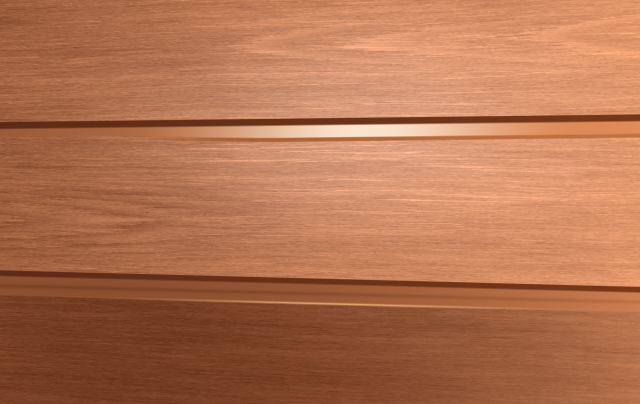
Give the GLSL for this texture, as a WebGL 1 fragment shader.

```glsl
precision highp float;
// Three varnished wood boards, split by two dark grooves with bevelled ledges.
// A fanned board coordinate places the seams; cellular fibres, layered sines
// and nested arches make the grain, under a soft light from the upper right.
uniform vec2 u_resolution;

float hash(vec2 p) {
  return fract(sin(dot(p, vec2(127.1, 311.7))) * 4375.85);
}

float bell(float x, float width) {
  return exp(-x * x / (width * width));
}

// Cellular fibres: one light or dark dash per cell, rows shifted at random
float fibres(vec2 p, vec2 cell) {
  vec2 q = p / cell;
  float row = floor(q.y);
  q.x += 17.0 * hash(vec2(row, 3.7));
  vec2 id = vec2(floor(q.x), row);
  vec2 f = fract(q) - 0.5;
  float across = abs(f.y - 0.3 * (hash(id + 5.3) - 0.5));
  float along = 1.0 - smoothstep(0.3, 0.5, abs(f.x));
  return (2.0 * hash(id) - 1.0) * along * (1.0 - smoothstep(0.1, 0.35, across));
}

// Layered sines, drawn out along the board
float waves(vec2 p) {
  float sum = 0.0;
  float amp = 0.5;
  for (int i = 0; i < 4; i++) {
    sum += amp * sin(p.x * 2.3 + p.y * 19.0 + 1.7 * sin(p.x * 3.1 - p.y * 7.0));
    p = p * 1.8 + vec2(1.3, 0.7);
    amp *= 0.6;
  }
  return sum;
}

// Nested arches with their tips lying on the axis of a board
float arches(float x, float off, float wobble, float spread) {
  float phase = (x - 0.9 * sqrt(off * off + 0.0004) - 8.0 * off * off) / 0.225;
  float ring = 0.5 + 0.5 * cos(6.2832 * (phase + wobble));
  return ring * ring * ring * bell(off, spread);
}

void main() {
  vec2 uv = gl_FragCoord.xy / u_resolution;
  float px = 1.0 / u_resolution.y;
  float x = uv.x;

  // Boards fan out to the right; whole values of n are the seams
  float boardHeight = 0.367 + 0.06 * x;
  float n = (uv.y - 0.329 + 0.041 * x) / boardHeight;
  float board = floor(n);
  float seam = floor(n + 0.5);
  float below = (seam - n) * boardHeight;
  float isTop = step(0.5, board);
  float isLow = 1.0 - step(-0.5, board);

  // Grain, from broad streaks to long threads, short fibres and pores
  vec2 g = vec2(x * 1.58 + 2.7 * board, n * 0.39);
  float flow = waves(g);
  g.y += 0.004 * flow + 0.003 * sin(g.x * 5.0 + board);
  float broad = fibres(g, vec2(0.55, 0.032)) + 0.7 * fibres(g + 0.31, vec2(0.36, 0.017));
  float fine = fibres(g + 0.7, vec2(0.15, 0.0085)) + fibres(g + 1.9, vec2(0.05, 0.006));
  float pores = fibres(g + 3.1, vec2(0.009, 0.0055)) + fibres(g + 4.3, vec2(0.018, 0.0047));
  float thread = smoothstep(0.25, 0.75, fibres(g + 2.3, vec2(0.42, 0.0085)));
  thread += smoothstep(0.3, 0.8, fibres(g + 5.9, vec2(0.2, 0.0065)));
  float wobble = 0.14 * flow + 0.16 * broad + 0.12 * fine + 0.04 * pores;

  // Pale arches point left on the top board, dark ones right on the middle
  float pale = arches(x - 0.365, n - 1.47, wobble, 0.15) * smoothstep(0.27, 0.42, x);
  float dusky = arches(0.26 - x, n - 0.34, wobble, 0.25) * (1.0 - smoothstep(0.2, 0.5, x));
  float figure = 0.20 * pale * isTop - 0.20 * dusky * (1.0 - isTop) * (1.0 - isLow);

  // Light: brighter to the right, a sheen in the middle, a dim lowest board
  float sheen = bell(x - 0.57, 0.32) * bell(uv.y - 0.68, 0.26);
  float dim = 0.37 + x * (0.80 - 0.80 * x);
  float light = 0.31 + 0.60 * x + 0.21 * sheen - dim * isLow;
  float grain = 0.09 * broad + 0.085 * fine + 0.085 * pores + 0.05 * flow;
  grain += (0.03 + 0.17 * sheen) * thread;
  float tone = light + figure + grain * (1.0 - 0.35 * isLow);

  vec3 darkWood = vec3(0.485, 0.262, 0.152);
  vec3 brightWood = vec3(0.91, 0.605, 0.425);
  vec3 sheenTint = vec3(0.01, 0.06, 0.105);
  vec3 color = mix(darkWood, brightWood, tone) + sheenTint * sheen;

  // Smooth ledge: a white glint on the upper one, banded brown on the lower
  float upper = step(0.5, seam);
  float rim = mix(0.060, mix(0.034, 0.046, smoothstep(0.1, 0.45, x)), upper);
  float ledgeTone = light + mix(0.22, -0.02, upper);
  ledgeTone -= 0.16 * (1.0 - upper) * bell(below - 0.036, 0.005);
  vec3 ledge = mix(darkWood, vec3(0.91, 0.57, 0.36), ledgeTone);
  float glint = upper * smoothstep(0.18, 0.55, x) * (1.0 - smoothstep(0.6, 0.92, x));
  ledge = mix(ledge, vec3(0.98, 0.89, 0.80), glint * (0.75 + 0.25 * bell(x - 0.57, 0.14)));
  float onLedge = step(0.0, below) * (1.0 - smoothstep(rim - px, rim + px, below));
  color = mix(color, ledge, onLedge);

  // Ledge rim: a brown shadow on the upper, a thin bright line on the lower
  float shadow = smoothstep(rim - px, rim + px, below);
  shadow *= 1.0 - smoothstep(rim + 0.007, rim + 0.012, below);
  shadow *= upper * smoothstep(0.12, 0.4, x);
  color = mix(color, mix(vec3(0.58, 0.30, 0.13), vec3(0.74, 0.42, 0.22), x), 0.85 * shadow);
  float line = bell(below - rim, 0.0028) * (1.0 - upper) * bell(x - 0.54, 0.26);
  color = mix(color, vec3(0.93, 0.69, 0.48), 0.85 * line);

  // Dark groove, thinner on the lower seam
  float depth = mix(0.011, 0.014, upper);
  float groove = smoothstep(-1.5 * px, 0.0, below);
  groove *= 1.0 - smoothstep(depth - 0.002, depth + 0.004, below);
  vec3 grooveColor = mix(vec3(0.36, 0.17, 0.09), vec3(0.46, 0.22, 0.10), x);
  color = mix(color, grooveColor, groove);

  gl_FragColor = vec4(clamp(color, 0.0, 1.0), 1.0);
}
```
